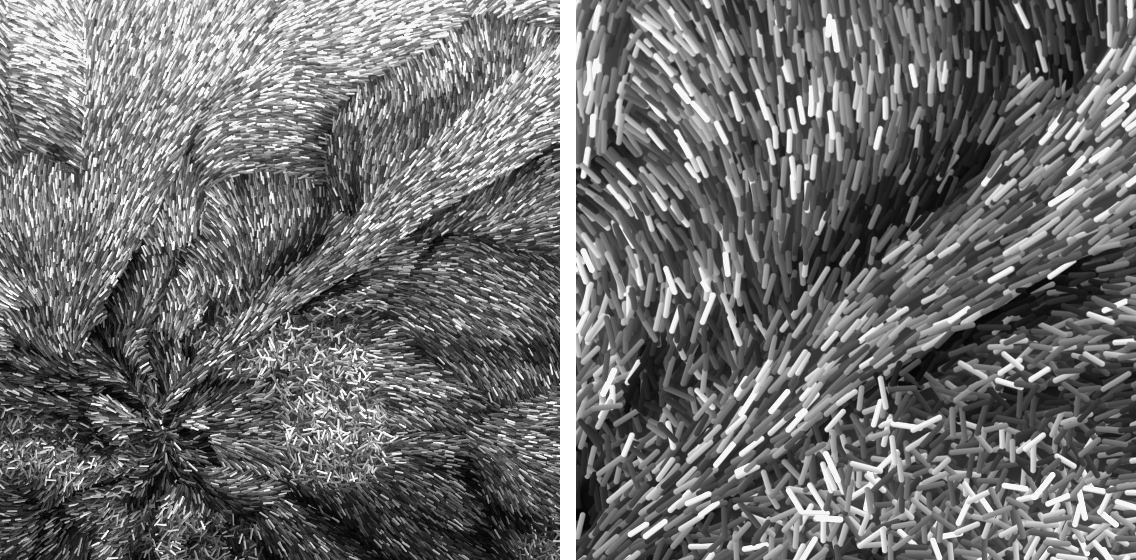
Left: the whole. Right: its middle third, enlarged.
Give the GLSL for this texture, as a WebGL 2 fragment shader.

```glsl
#version 300 es
precision highp float;
// Frost on glass: layers of short ice needles scattered on jittered grids.
// Each needle reads its direction and tone from a field of feathered cells
// in log-polar space, crossed by two long plumes with dark grooves.

#define NUCLEUS vec2(0.29, 0.26)
#define SECTORS 13.0
#define WARP 0.12
#define GRID 0.011
#define NEEDLE_LENGTH 0.0088
#define NEEDLE_WIDTH 0.0017
#define LAYERS 4
#define LIGHT vec3(0.29, 0.34, 0.34)
#define SEAM_DEPTH 0.17

uniform vec2 u_resolution;
out vec4 fragColor;

const float TAU = 6.28318;

float hash(vec2 p) {
    vec3 h = fract(p.xyx * 0.1031);
    h += dot(h, h.yzx + 33.33);
    return fract((h.x + h.y) * h.z);
}

vec2 hash2(vec2 p) {
    vec3 h = fract(p.xyx * vec3(0.1031, 0.1030, 0.0973));
    h += dot(h, h.yzx + 33.33);
    return fract((h.xx + h.yz) * h.zy);
}

float noise(vec2 p) {
    vec2 i = floor(p), f = fract(p);
    f = f * f * (3.0 - 2.0 * f);
    return mix(mix(hash(i), hash(i + vec2(1, 0)), f.x),
               mix(hash(i + vec2(0, 1)), hash(i + vec2(1, 1)), f.x), f.y);
}

// Returns needle angle, tone offset and disorder at a point.
vec3 frostField(vec2 p) {
    vec2 warp = WARP * (vec2(noise(p * 5.0), noise(p * 5.0 + 31.0)) - 0.5);
    vec2 q = p + warp - NUCLEUS;
    float radial = atan(q.y, q.x);
    vec2 u = vec2(radial / TAU * SECTORS, 1.25 * log2(length(q) + 0.06) + 9.0);

    // Feathered cells, stretched outwards from the nucleus.
    float near = 9.0, next = 9.0;
    vec2 offset = vec2(0), cell = vec2(0);
    for (int j = -1; j <= 1; j++)
    for (int i = -1; i <= 1; i++) {
        vec2 c = floor(u) + vec2(i, j);
        vec2 id = vec2(mod(c.x, SECTORS), c.y);
        vec2 d = c + 0.12 + 0.76 * hash2(id + 5.0) - u;
        float m = length(d);
        if (m < near) { next = near; near = m; offset = d; cell = id; }
        else next = min(next, m);
    }
    vec2 trait = hash2(cell + 71.0);
    float side = hash(cell + 17.0) > 0.5 ? 1.0 : -1.0;
    float bend = noise(p * 9.0 + 4.0) - 0.5;
    float angle = radial + 1.5 * (trait.x - 0.5) - 0.7 * offset.x + 0.8 * bend;
    float streak = noise(vec2(offset.x * 6.0, u.y * 1.6) + cell * 7.0);
    float tone = 0.24 * (trait.y - 0.5) + 0.28 * side * offset.x + 0.15 * bend;
    tone -= SEAM_DEPTH * (1.0 - smoothstep(0.0, 0.2, next - near));
    tone -= 0.22 * smoothstep(0.58, 0.8, streak);
    float disorder = smoothstep(0.55, 0.72, noise(p * 5.0 + 9.0))
                   * (1.0 - smoothstep(0.35, 0.55, p.y));
    tone += 0.16 * disorder;

    // Long plumes, each with a groove along its lower right edge.
    for (int k = 0; k < 2; k++) {
        float f = float(k), heading = 0.69 + 0.5 * f;
        vec2 dir = vec2(cos(heading), sin(heading));
        vec2 e = p + 0.25 * warp - NUCLEUS - f * vec2(-0.13, 0.1);
        float along = dot(e, dir);
        float across = dot(e, vec2(-dir.y, dir.x)) + 0.12 * along * along;
        float width = 0.02 + (0.16 + 0.32 * f) * max(along, 0.0);
        float start = smoothstep(-0.02, 0.03, along);
        float body = start * smoothstep(-0.002, 0.002, across)
                   * (1.0 - smoothstep(width * 0.9, width, across));
        float groove = start * exp(-abs(across) / (0.012 + 0.035 * max(along, 0.0)))
                     * step(across, 0.0);
        if (body > 0.5) angle = heading - 0.25 + 0.5 * across / width + 0.4 * bend;
        tone = mix(tone, 0.04 - 0.1 * across / width + 0.2 * bend, body) - 0.38 * groove;
        disorder *= 1.0 - body;
    }
    return vec3(angle, tone, disorder);
}

float brightness(float height, float tone) {
    return max(dot(LIGHT, vec3(1.0, height, height * height)) + tone, 0.06);
}

void main() {
    float scale = min(u_resolution.x, u_resolution.y);
    vec2 p = gl_FragCoord.xy / scale;
    float soft = 0.7 / scale + 0.0008 * p.y * p.y;
    float shade = brightness(p.y, frostField(p).y) * mix(0.3, 0.65, p.y * p.y);

    // Needles, from the shadowed depth up to the lit surface.
    for (int layer = 0; layer < LAYERS; layer++) {
        float level = float(layer) / float(LAYERS - 1);
        vec2 shift = vec2(0.37, 0.61) * float(layer);
        vec2 home = floor(p / GRID + shift);
        for (int j = -1; j <= 1; j++)
        for (int i = -1; i <= 1; i++) {
            vec2 id = home + vec2(i, j);
            vec2 seed = id + 157.0 * float(layer);
            vec2 center = (id + hash2(seed) - shift) * GRID;
            vec2 d = p - center;
            if (dot(d, d) > GRID * GRID) continue;
            vec3 field = frostField(center);
            vec2 rnd = hash2(seed + 43.0);
            float angle = field.x + (rnd.x - 0.5) * mix(0.4, 3.1, field.z);
            vec2 axis = vec2(cos(angle), sin(angle));
            vec2 local = vec2(dot(d, axis), dot(d, vec2(-axis.y, axis.x)));
            float reach = NEEDLE_LENGTH * mix(0.6, 1.0, hash(seed + 91.0));
            float edge = length(vec2(max(abs(local.x) - reach, 0.0), local.y)) - NEEDLE_WIDTH;
            float lit = brightness(center.y, field.y) * (0.42 + 0.9 * rnd.y)
                      + 0.38 * pow(rnd.y, 6.0);
            lit *= mix(0.55, 1.1, level) * (1.0 + 0.2 * clamp(local.y / NEEDLE_WIDTH, -1.0, 1.0));
            shade = mix(shade, lit, 1.0 - smoothstep(-soft, soft, edge));
        }
    }
    fragColor = vec4(vec3(clamp(shade, 0.02, 0.97)), 1.0);
}
```
